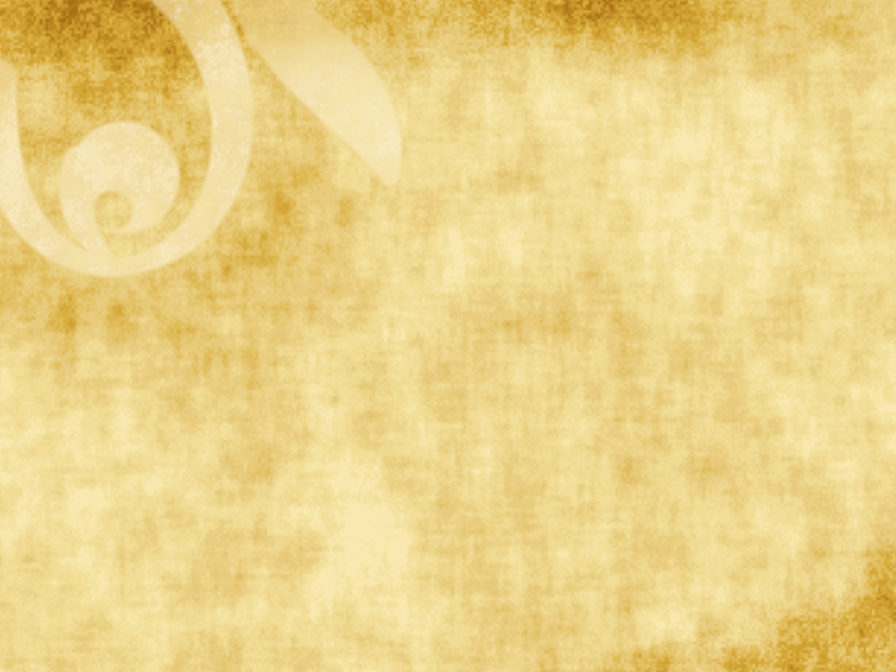
Reproduce this background procedurally as a WebGL 1 fragment shader.

```glsl
precision highp float;
// Aged golden parchment with burnt edges and a pale scroll flourish at upper left.
uniform vec2 u_resolution;

// Paper tones, from lightest to darkest
const vec3 CREAM = vec3(0.975, 0.915, 0.69);
const vec3 STRAW = vec3(0.945, 0.865, 0.585);
const vec3 SAND = vec3(0.91, 0.80, 0.49);
const vec3 GOLD = vec3(0.88, 0.74, 0.36);
const vec3 OCHRE = vec3(0.83, 0.65, 0.21);
const vec3 UMBER = vec3(0.66, 0.44, 0.08);
const vec3 INK = vec3(0.98, 0.93, 0.78);

const float BASE_TONE = 0.28;
const float CLOUD_AMOUNT = 0.70;
const float DETAIL_AMOUNT = 0.62;
const float FIBER_AMOUNT = 0.14;
const float GRAIN_AMOUNT = 0.13;
const float GRAIN_SCALE = 230.0;
const float INK_OPACITY = 0.70;
const float EDGE_SOFTNESS = 0.005;
const int STROKE_STEPS = 20;

float hash(vec2 p) {
  vec3 q = fract(vec3(p.xyx) * 0.1031);
  q += dot(q, q.yzx + 33.33);
  return fract((q.x + q.y) * q.z);
}

float noise(vec2 p) {
  vec2 i = floor(p), f = fract(p);
  f = f * f * (3.0 - 2.0 * f);
  return mix(mix(hash(i), hash(i + vec2(1.0, 0.0)), f.x),
             mix(hash(i + vec2(0.0, 1.0)), hash(i + vec2(1.0)), f.x), f.y);
}

float fbm(vec2 p) {
  float sum = 0.0, amp = 0.5;
  for (int i = 0; i < 5; i++) {
    sum += amp * noise(p);
    p = mat2(1.6, 1.2, -1.2, 1.6) * p + 7.3;
    amp *= 0.6;
  }
  return sum / 1.153;
}

// Soft elliptical stain
float stain(vec2 p, vec2 center, vec2 radius) {
  vec2 q = (p - center) / radius;
  return exp(-dot(q, q));
}

vec2 cubic(vec2 a, vec2 b, vec2 c, vec2 d, float t) {
  float s = 1.0 - t;
  return s * s * s * a + 3.0 * s * t * (s * b + t * c) + t * t * t * d;
}

// Distance to a curved stroke; widths are control values along its length
float stroke(vec2 p, vec2 a, vec2 b, vec2 c, vec2 d, vec3 widths) {
  float best = 10.0;
  vec2 from = a;
  for (int i = 1; i <= STROKE_STEPS; i++) {
    float t = float(i) / float(STROKE_STEPS);
    vec2 to = cubic(a, b, c, d, t), span = to - from;
    float h = clamp(dot(p - from, span) / dot(span, span), 0.0, 1.0);
    float u = t - (1.0 - h) / float(STROKE_STEPS);
    float w = mix(mix(widths.x, widths.y, u), mix(widths.y, widths.z, u), u);
    best = min(best, length(p - from - h * span) - w);
    from = to;
  }
  return best;
}

float cover(float dist) {
  return 1.0 - smoothstep(-EDGE_SOFTNESS, EDGE_SOFTNESS, dist);
}

// Scroll and leaf, measured from the upper left corner with y downward
float flourish(vec2 q, float wear) {
  float curl = length(q - vec2(0.184, 0.264)) - 0.083;
  curl = max(curl, 0.030 - length(q - vec2(0.167, 0.314)));
  float tail = stroke(q, vec2(0.122, 0.245), vec2(0.096, 0.320), vec2(0.135, 0.365), vec2(0.178, 0.400), vec3(0.029, 0.022, 0.006));
  float right = stroke(q, vec2(0.260, -0.020), vec2(0.390, 0.104), vec2(0.382, 0.373), vec2(0.170, 0.400), vec3(0.040, 0.032, 0.012));
  float left = stroke(q, vec2(-0.010, 0.120), vec2(-0.010, 0.260), vec2(0.035, 0.390), vec2(0.174, 0.398), vec3(0.036, 0.026, 0.014));
  float leaf = stroke(q, vec2(0.350, -0.030), vec2(0.430, 0.070), vec2(0.550, 0.130), vec2(0.580, 0.262), vec3(0.018, 0.100, 0.014));
  float wisp = stroke(q, vec2(0.178, 0.400), vec2(0.200, 0.425), vec2(0.215, 0.445), vec2(0.240, 0.455), vec3(0.005, 0.004, 0.001));
  float scroll = cover(min(min(curl, tail), min(left, right)));
  float leafFade = mix(0.50, 1.05, smoothstep(0.0, 0.20, q.y));
  return max(max(scroll, cover(leaf) * leafFade), 0.4 * cover(wisp)) * mix(0.45, 1.25, wear);
}

vec3 paper(float tone) {
  vec3 c = mix(CREAM, STRAW, smoothstep(0.03, 0.31, tone));
  c = mix(c, SAND, smoothstep(0.27, 0.52, tone));
  c = mix(c, GOLD, smoothstep(0.49, 0.68, tone));
  c = mix(c, OCHRE, smoothstep(0.64, 0.84, tone));
  return mix(c, UMBER, smoothstep(0.80, 1.20, tone));
}

void main() {
  // Design space is 4:3 with a height of one
  vec2 p = gl_FragCoord.xy / u_resolution * vec2(4.0 / 3.0, 1.0);
  vec2 q = vec2(p.x, 1.0 - p.y);
  float cloud = fbm(p * 5.0 + 3.1) - 0.5;
  float detail = fbm(p * vec2(24.0, 18.0) + 11.7) - 0.5;
  float fibers = noise(p * vec2(110.0, 22.0)) + noise(p * vec2(24.0, 120.0)) - 1.0;
  float grain = noise(p * GRAIN_SCALE) - 0.5;

  // Broad stains and pale patches
  float tone = BASE_TONE + CLOUD_AMOUNT * cloud + DETAIL_AMOUNT * detail + FIBER_AMOUNT * fibers;
  tone += 0.14 * stain(q, vec2(0.45, 0.34), vec2(0.26, 0.16));
  tone += 0.12 * stain(q, vec2(0.62, 0.54), vec2(0.32, 0.12));
  tone += 0.22 * stain(q, vec2(0.12, 0.55), vec2(0.22, 0.15));
  tone += 0.15 * stain(q, vec2(0.72, 0.83), vec2(0.17, 0.10));
  tone -= 0.10 * stain(q, vec2(0.42, 0.79), vec2(0.14, 0.16));
  tone -= 0.10 * stain(q, vec2(0.08, 0.80), vec2(0.15, 0.16));
  tone -= 0.09 * stain(q, vec2(1.05, 0.36), vec2(0.30, 0.22));

  // Burnt top edge and golden lower right corner
  float burn = 0.50 * stain(q, vec2(0.08, -0.02), vec2(0.36, 0.13));
  burn += 0.22 * stain(q, vec2(0.12, 0.18), vec2(0.26, 0.18));
  burn += 0.55 * stain(q, vec2(0.82, -0.03), vec2(0.20, 0.09));
  burn += 0.28 * stain(q, vec2(0.75, 0.0), vec2(0.60, 0.12));
  burn += 0.58 * smoothstep(-0.06, 0.15, q.y - 1.0 + 0.36 * (q.x - 0.82) + 0.06 * detail);
  tone += burn + grain * GRAIN_AMOUNT * (1.0 + 2.0 * clamp(burn, 0.0, 1.0));

  // Worn pale ink over the paper
  float wear = clamp(0.5 + 2.2 * detail + 0.4 * fibers + 0.7 * grain, 0.0, 1.0);
  float ink = clamp(INK_OPACITY * flourish(q, wear), 0.0, 1.0);
  gl_FragColor = vec4(mix(paper(tone), INK, ink), 1.0);
}
```
